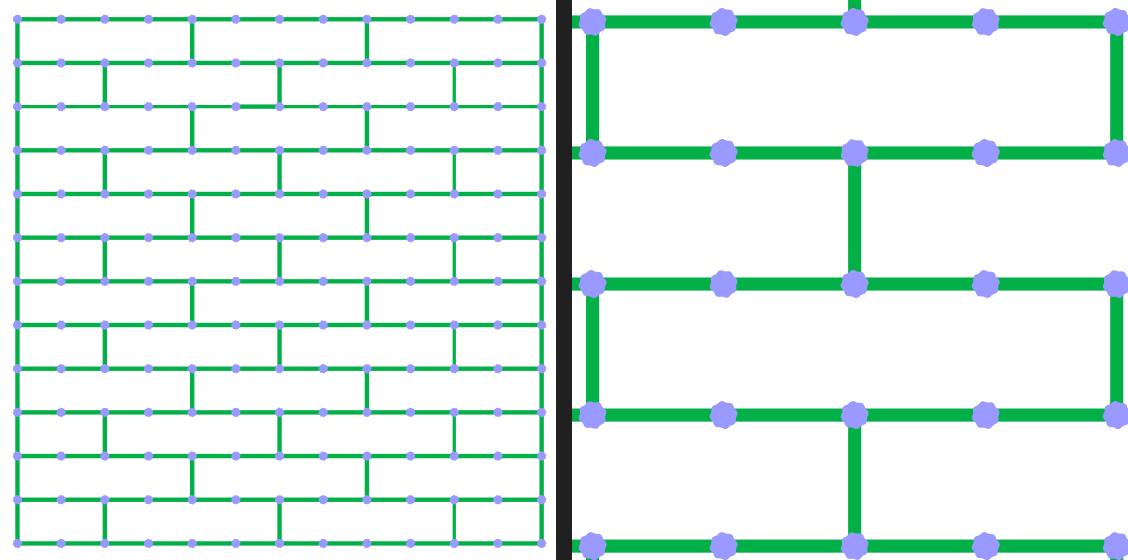
Left, the full canvas; right, a detail of the centre.
This pattern is drawn by a Shadertoy shader. Its source:

```glsl
#define CELLS 12.0
#define SPACING 0.078
#define ORIGIN vec2(0.0312, 0.0296)
#define LINE_HALF 0.0039
#define THIN_HALF 0.0029
#define DOT_RADIUS 0.0080
#define DOT_WOBBLE 0.05
#define THIN_ROW 10.0
#define THIN_COLUMN 10.0
#define PAPER vec3(1.0)
#define MORTAR vec3(0.01, 0.69, 0.28)
#define DOT_COLOR vec3(0.60, 0.60, 1.00)

float coverage(float dist, float pixel) {
    return clamp(0.5 - dist / pixel, 0.0, 1.0);
}

// Horizontal courses; one is thin except for a single span
float courseDistance(vec2 grid) {
    float row = clamp(round(grid.y), 0.0, CELLS);
    bool thin = row == THIN_ROW && floor(grid.x) != 5.0;
    float beyondEnds = (abs(grid.x - 0.5 * CELLS) - 0.5 * CELLS) * SPACING;
    float across = abs(grid.y - row) * SPACING - (thin ? THIN_HALF : LINE_HALF);
    return max(across, beyondEnds);
}

// Vertical joints, staggered by half a brick on alternate courses
float jointDistance(vec2 grid) {
    float column = clamp(round(grid.x), 0.0, CELLS);
    float band = clamp(floor(grid.y), 0.0, CELLS - 1.0);
    float stagger = mod(band, 2.0) < 0.5 ? 2.0 : 0.0;
    bool border = column == 0.0 || column == CELLS;
    bool joint = border || mod(column + stagger, 4.0) < 0.5;
    if (!joint) return 1.0;

    float halfWidth = column == THIN_COLUMN ? THIN_HALF : LINE_HALF;
    float beyondEnds = (abs(grid.y - 0.5 * CELLS) - 0.5 * CELLS) * SPACING;
    return max(abs(grid.x - column) * SPACING - halfWidth, beyondEnds);
}

// Slightly uneven round dot at every grid node
float dotDistance(vec2 grid) {
    vec2 node = clamp(round(grid), 0.0, CELLS);
    vec2 offset = (grid - node) * SPACING;
    float angle = atan(offset.y, offset.x + 1e-6);
    float phase = 0.6 * sin(node.x * 2.3 + node.y * 4.1);
    float wobble = DOT_WOBBLE * sin(8.0 * angle + phase);
    return length(offset) - DOT_RADIUS * (1.0 + wobble);
}

void mainImage(out vec4 fragColor, in vec2 fragCoord) {
    float pixel = 1.0 / iResolution.y;
    vec2 grid = (fragCoord * pixel - ORIGIN) / SPACING;

    float lines = min(courseDistance(grid), jointDistance(grid));
    vec3 color = mix(PAPER, MORTAR, coverage(lines, pixel));
    color = mix(color, DOT_COLOR, coverage(dotDistance(grid), pixel));
    fragColor = vec4(color, 1.0);
}
```
